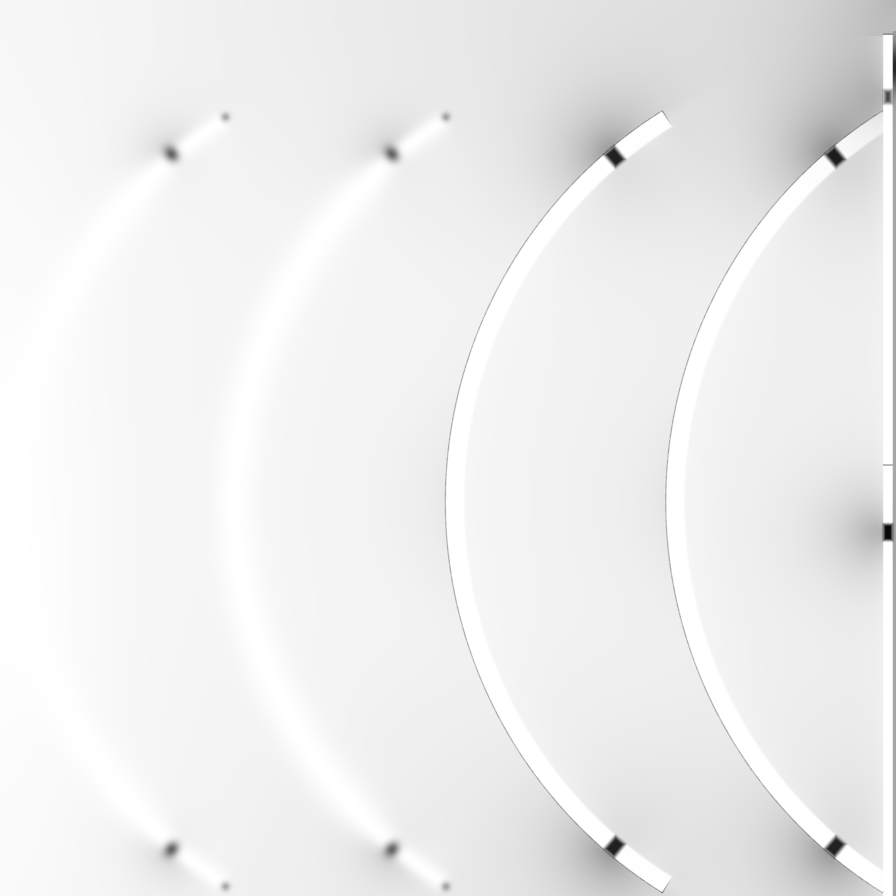
Give the GLSL for this background, as a WebGL 2 fragment shader.

```glsl
#version 300 es
precision highp float;
// Four pale arcs repeat from left to right over a soft grey field, with a strip
// on the right edge. Each arc is a band in polar coordinates with dark joints;
// the left two are blurred, the right two have crisp outlines.
uniform vec2 u_resolution;
out vec4 outColor;

const float RADIUS = 0.504;
const float HALF_WIDTH = 0.0105;

float hash(float n) {
    return fract(sin(n * 127.1) * 43758.5453);
}

float gauss(float x, float width) {
    return exp(-x * x / (width * width));
}

float boxDistance(vec2 p, vec2 halfSize) {
    vec2 d = abs(p) - halfSize;
    return length(max(d, 0.0)) + min(max(d.x, d.y), 0.0);
}

float fill(float d, float soft) {
    return 1.0 - smoothstep(-soft, soft, d);
}

// Broad tone: light at the left, darker towards the top right and the bottom.
float backdrop(vec2 p) {
    float tone = 0.968 - 0.03 * p.x;
    tone -= 0.055 * smoothstep(0.65, 1.0, p.y) * smoothstep(-0.1, 0.8, p.x);
    tone -= 0.035 * smoothstep(0.35, 0.0, p.y) * smoothstep(0.0, 0.6, p.x);
    tone -= 0.15 * exp(-length(p - vec2(1.0, 1.0)) / 0.09);
    return tone + 0.03 * gauss(p.x, 0.12) * gauss(p.y - 0.4, 0.4);
}

float drawArc(float tone, vec2 p, float index, float aa) {
    float crisp = step(1.5, index);
    vec2 q = p - vec2(0.5195 + 0.246 * index, 0.44);
    float angle = atan(abs(q.y), -q.x);
    float across = length(q) - RADIUS;
    float toEnd = (angle - 1.013) * RADIUS;
    vec2 joint = vec2(across - 0.004, (angle - 0.869) * RADIUS);
    float span = smoothstep(0.015, -0.035, toEnd);

    // Shade outside the arc, strongest around the joints and at mid height.
    float outer = smoothstep(-0.005, 0.015, across);
    float reach = mix(0.022, 0.042, crisp);
    tone -= mix(0.2, 0.36, crisp) * exp(-length(joint) / reach) * mix(0.45, 1.0, outer);
    tone -= 0.055 * crisp * outer * exp(-max(across, 0.0) / 0.04) * gauss(q.y, 0.11);

    // Light spilling inwards from the band.
    float spill = exp(-max(-across, 0.0) / 0.035) * smoothstep(0.012, -0.012, across);
    tone = mix(tone, 0.99, 0.55 * spill * span);

    // White band, blurred or crisp.
    float blurWidth = mix(0.023, 0.011, smoothstep(0.72, 0.9, angle));
    float blurred = gauss(across, blurWidth) * smoothstep(0.006, -0.012, toEnd);
    float edge = max(abs(across) - HALF_WIDTH, toEnd);
    float band = mix(blurred, fill(edge, aa + 0.001), crisp);
    tone = mix(tone, 1.0, band);

    // Thin, uneven outline on the outer side and a cap at the tip.
    float grain = 0.7 + 0.3 * hash(floor(angle * 180.0) + sign(q.y) * 300.0 + index);
    float rim = fill(abs(across - HALF_WIDTH) - 0.0006, aa) * step(toEnd, 0.0);
    float cap = fill(boxDistance(vec2(across, toEnd), vec2(HALF_WIDTH, 0.0005)), aa);
    tone -= crisp * (0.36 * rim * grain + 0.42 * cap * smoothstep(-0.014, 0.01, across));
    float tip = gauss(length(vec2(across - 0.002, toEnd)), 0.005);
    tone -= 0.3 * (1.0 - crisp) * tip;

    // Dark joint near either end.
    float block = fill(boxDistance(joint + vec2(0.004, 0.0), vec2(0.0095, 0.007)), 0.0035);
    float smudge = 0.65 * gauss(length(joint * vec2(0.8, 1.0)), 0.0075);
    return mix(tone, 0.08, mix(smudge, 0.95 * block, crisp));
}

float drawStrip(float tone, vec2 p, float aa) {
    vec2 joint = p - vec2(0.991, 0.406);
    vec2 upperJoint = p - vec2(0.991, 0.892);

    // Shadows to the left of both joints.
    tone -= 0.38 * exp(-length(joint * vec2(0.8, 1.0)) / 0.034);
    tone -= 0.24 * exp(-length(upperJoint) / 0.035);
    tone = mix(tone, 0.98, 0.4 * exp(-abs(p.x - 0.988) / 0.012) * step(p.y, 0.96));

    // White strip with a grey line along its right side.
    float strip = boxDistance(p - vec2(0.991, 0.46), vec2(0.0053, 0.501));
    tone = mix(tone, 1.0, fill(strip, aa));
    float line = smoothstep(0.9965 - aa, 0.9965 + aa, p.x);
    float lineDark = 0.35 + 0.5 * gauss(p.y - 0.925, 0.025);
    tone = mix(tone, 1.0 - lineDark, line * step(p.y, 0.965));

    // Cross tick, then the two dark joints and the top cap.
    tone -= 0.5 * fill(boxDistance(p - vec2(0.991, 0.481), vec2(0.005, 0.0006)), aa);
    tone -= 0.3 * fill(boxDistance(p - vec2(0.991, 0.962), vec2(0.005, 0.0006)), aa);
    tone = mix(tone, 0.03, fill(boxDistance(joint, vec2(0.005, 0.009)), 0.003));
    return mix(tone, 0.15, 0.85 * fill(boxDistance(upperJoint, vec2(0.004, 0.007)), 0.004));
}

void main() {
    vec2 p = gl_FragCoord.xy / u_resolution;
    float aa = 0.8 / min(u_resolution.x, u_resolution.y);
    float tone = backdrop(p);
    for (int i = 0; i < 4; i++) {
        tone = drawArc(tone, p, float(i), aa);
    }
    tone = drawStrip(tone, p, aa);
    outColor = vec4(vec3(clamp(tone, 0.0, 1.0)), 1.0);
}
```
